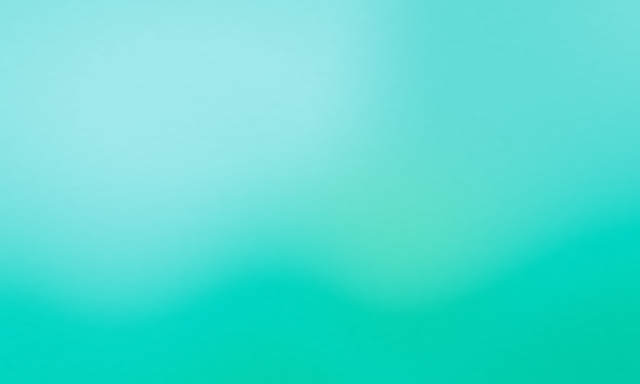
Write a WebGL 2 fragment shader that draws this background.

```glsl
#version 300 es
precision highp float;
// Draws a soft aqua haze that fades down into a smooth emerald wave.

uniform vec2 u_resolution;
out vec4 fragColor;

const vec3 AQUA = vec3(0.46, 0.875, 0.862);
const vec3 PALE = vec3(0.628, 0.912, 0.922);
const vec3 TURQUOISE = vec3(0.39, 0.862, 0.845);
const vec3 MINT = vec3(0.44, 0.885, 0.775);
const vec3 CREST = vec3(0.0, 0.837, 0.768);
const vec3 EMERALD = vec3(0.01, 0.822, 0.685);
const vec3 DEEP = vec3(0.0, 0.782, 0.665);

// Gaussian bump in one dimension.
float bump(float x, float center, float width) {
    float d = (x - center) / width;
    return exp(-d * d);
}

// Elliptical gaussian glow.
float glow(vec2 p, vec2 center, vec2 radius) {
    vec2 d = (p - center) / radius;
    return exp(-dot(d, d));
}

// Height of the wave crest across the canvas.
float waveHeight(float x) {
    return 0.12 + 0.09 * bump(x, 0.0, 0.12)
         + 0.145 * bump(x, 0.43, 0.16)
         + 0.29 * smoothstep(0.55, 1.03, x);
}

// Smooth version of max(h, 0).
float softPositive(float h, float softness) {
    return 0.5 * (h + sqrt(h * h + softness * softness));
}

vec2 hashGradient(vec2 cell) {
    vec2 q = vec2(dot(cell, vec2(127.1, 311.7)), dot(cell, vec2(269.5, 183.3)));
    return 2.0 * fract(sin(q) * 43758.5) - 1.0;
}

float gradientNoise(vec2 p) {
    vec2 i = floor(p), f = fract(p);
    vec2 u = f * f * f * (f * (f * 6.0 - 15.0) + 10.0);
    vec2 e = vec2(0.0, 1.0);
    float a = dot(hashGradient(i), f);
    float b = dot(hashGradient(i + e.yx), f - e.yx);
    float c = dot(hashGradient(i + e.xy), f - e.xy);
    float d = dot(hashGradient(i + e.yy), f - e.yy);
    return mix(mix(a, b, u.x), mix(c, d, u.x), u.y);
}

// Pale haze on the left, turquoise on the right, mint in the low middle.
vec3 hazeColor(vec2 p) {
    float pale = glow(p, vec2(0.31, 0.72), vec2(0.44, 0.40));
    vec3 color = mix(AQUA, PALE, min(1.15 * pale, 1.0));
    float veil = smoothstep(mix(0.36, 0.51, p.y), 0.71, p.x);
    color = mix(color, TURQUOISE, veil);
    color = mix(color, AQUA, 0.9 * glow(p, vec2(1.0, 1.0), vec2(0.12, 0.25)));
    return mix(color, MINT, 0.8 * glow(p, vec2(0.63, 0.34), vec2(0.21, 0.25)));
}

// Body of the wave, greener in the dip and darker at the lower right.
vec3 waveColor(vec2 p, float depth) {
    float green = smoothstep(0.0, 0.30, depth) * smoothstep(-0.2, 0.4, p.x);
    green = max(green, 0.85 * glow(p, vec2(0.65, 0.16), vec2(0.17, 0.20)));
    vec3 color = mix(CREST, EMERALD, green);
    return mix(color, DEEP, 0.8 * glow(p, vec2(1.0, 0.0), vec2(0.30, 0.22)));
}

void main() {
    vec2 p = gl_FragCoord.xy / u_resolution;
    float h = p.y - waveHeight(p.x);

    // Haze thickens with height above a crest that is crisper on the right.
    float softness = mix(0.028, 0.012, smoothstep(0.1, 0.5, p.x));
    float haze = 1.0 - exp(-softPositive(h, softness) / 0.132);
    vec3 color = mix(waveColor(p, max(-h, 0.0)), hazeColor(p), haze);

    // Faint mottling: broad patches plus a finer grain.
    float grain = gradientNoise(p * vec2(50.0, 60.0));
    grain += 0.8 * gradientNoise(p * vec2(150.0, 110.0) + 7.3);
    color += grain * vec3(0.014, 0.006, 0.008);
    fragColor = vec4(clamp(color, 0.0, 1.0), 1.0);
}
```
